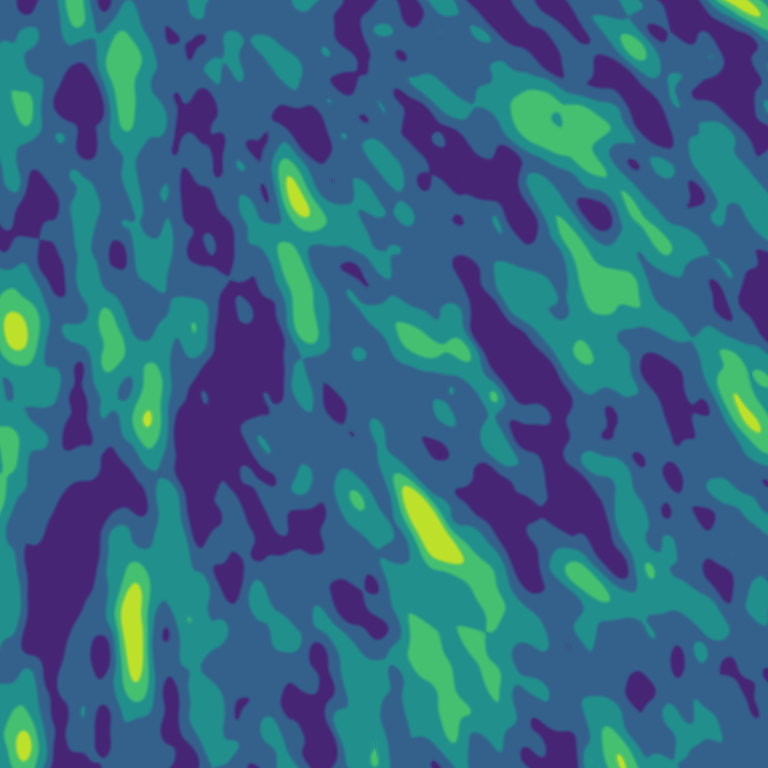
A Shadertoy shader for this texture:

```glsl
// Banded contour map of streaky noise: ragged dark hollows, blue ground, teal and
// green ridges with yellow peaks. Oriented Gaussian streaks are scattered over a jittered
// grid, following a flow that turns from upright to diagonal, then cut into levels.

const vec3 PURPLE = vec3(0.275, 0.145, 0.46);
const vec3 BLUE   = vec3(0.20, 0.38, 0.55);
const vec3 TEAL   = vec3(0.13, 0.56, 0.55);
const vec3 GREEN  = vec3(0.27, 0.75, 0.44);
const vec3 YELLOW = vec3(0.74, 0.88, 0.17);

const float PI = 3.14159;
const float EDGE_SOFTNESS = 0.0034;   // half width of a band edge, in canvas units
const int REACH = 4;                  // neighbouring cells searched each way

float hash(vec2 p) {
    return fract(sin(dot(p, vec2(127.1, 311.7))) * 43758.5453);
}

// Downward tilt of the streaks: upright on the left, flatter to the upper right
float flowAngle(vec2 p) {
    float slanted = mix(1.14, 0.76, clamp(p.y, 0.0, 1.0));
    return mix(1.56, slanted, smoothstep(0.15, 0.55, p.x));
}

// Gaussian streak with shallow hollows along both flanks
float streak(vec2 d, float angle, vec2 size, float hollow) {
    vec2 along = vec2(cos(angle), -sin(angle));
    vec2 q = vec2(dot(d, along), dot(d, vec2(-along.y, along.x))) / size;
    return exp(-0.5 * dot(q, q)) * (1.0 - hollow * q.y * q.y);
}

// Sum of randomly signed streaks, scaled to zero mean and unit variance
float streakNoise(vec2 p, float cellSize, vec2 size, float hollow, float seed) {
    vec2 home = floor(p / cellSize);
    float sum = 0.0;
    for (int j = -REACH; j <= REACH; j++) {
        for (int i = -REACH; i <= REACH; i++) {
            vec2 cell = home + vec2(i, j);
            vec2 key = cell + seed;
            vec2 jitter = vec2(hash(key), hash(key + 41.3));
            vec2 center = (cell + jitter) * cellSize;
            float wobble = 0.6 * (hash(key + 87.9) - 0.5);
            float weight = sqrt(3.0) * (2.0 * hash(key + 133.7) - 1.0);
            sum += weight * streak(p - center, flowAngle(center) + wobble, size, hollow);
        }
    }
    float energy = PI * size.x * size.y * (1.0 - hollow + 0.75 * hollow * hollow);
    return sum * cellSize / sqrt(energy);
}

// Broad streaks plus fine ripples that break up the hollows and fade on the ridges
float heightField(vec2 p) {
    float broad = streakNoise(p, 0.05, vec2(0.050, 0.021), 0.3, 3.7);
    float fine = streakNoise(p, 0.014, vec2(0.0155, 0.0098), 0.0, 19.2);
    return broad + fine * mix(0.62, 0.22, smoothstep(-0.8, 1.3, broad));
}

// Paints a band over the colour wherever the height exceeds its level
vec3 addBand(vec3 base, vec3 band, float height, float level, float blur) {
    return mix(base, band, smoothstep(level - blur, level + blur, height));
}

void mainImage(out vec4 fragColor, in vec2 fragCoord) {
    vec2 p = fragCoord / iResolution.y;
    float height = heightField(p);

    // Slope per canvas unit keeps every edge equally soft
    float slope = length(vec2(dFdx(height), dFdy(height))) * iResolution.y;
    float blur = slope * EDGE_SOFTNESS + 0.0001;

    vec3 color = PURPLE;
    color = addBand(color, BLUE, height, -0.92, blur);
    color = addBand(color, TEAL, height, 0.47, blur);
    color = addBand(color, GREEN, height, 1.52, blur);
    color = addBand(color, YELLOW, height, 2.50, blur);
    fragColor = vec4(color, 1.0);
}
```
